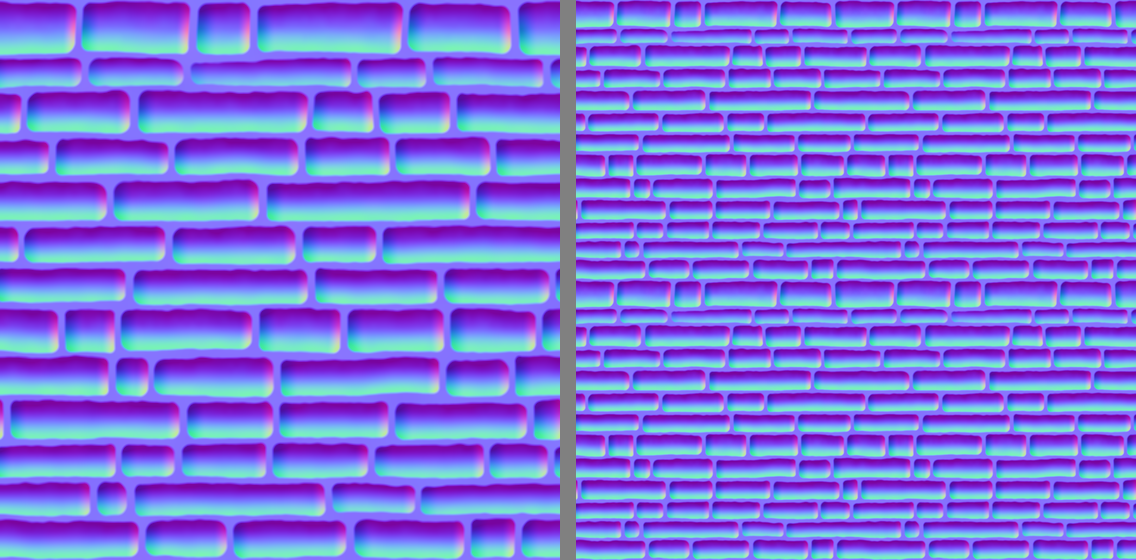
Left, the tile; right, the same tile 2 across and 2 down.
This texture map is drawn by a Shadertoy shader. Its source:

```glsl
// Tangent-space normal map of a worn brick wall: thirteen uneven courses of
// rounded bricks with hashed lengths. Distances to the four edges of a brick
// give the tilt of its surface; all noise and joints wrap, so the map tiles.

const int ROWS = 13;
// Course boundaries from the top down, and bricks in each course.
const float EDGES[14] = float[14](0.0, 0.1, 0.159, 0.242, 0.318, 0.398, 0.475,
                                  0.547, 0.634, 0.712, 0.789, 0.858, 0.925, 1.0);
const float COUNTS[13] = float[13](5.0, 5.0, 5.0, 5.0, 3.0, 4.0, 4.0,
                                   6.0, 5.0, 5.0, 6.0, 4.0, 5.0);

float hash(vec2 p, float seed) {
    vec3 q = fract(vec3(p.xyx) * vec3(0.1031, 0.1030, 0.0973) + seed * 0.1731);
    q += dot(q, q.yzx + 33.33);
    return fract((q.x + q.y) * q.z);
}

// Value noise in -1..1 that wraps after the given number of cells.
float wrapNoise(vec2 uv, vec2 cells, float seed) {
    vec2 p = uv * cells, i = floor(p), f = fract(p);
    f = f * f * (3.0 - 2.0 * f);
    vec2 a = mod(i, cells), b = mod(i + 1.0, cells);
    float low = mix(hash(a, seed), hash(vec2(b.x, a.y), seed), f.x);
    float high = mix(hash(vec2(a.x, b.y), seed), hash(b, seed), f.x);
    return 2.0 * mix(low, high, f.y) - 1.0;
}

// One at an edge, easing to zero at the given depth inside it.
float bevel(float depth, float flatPart, float width) {
    return 1.0 - smoothstep(flatPart, width, depth);
}

// Joint between two bricks, in units of the mean brick length.
float joint(float k, float count, float row) {
    return k + 0.78 * hash(vec2(mod(k, count), row), 5.0);
}

// Rounded-box distance from the depths inside the nearest side and bed.
float roundedBox(vec2 depth, float radius) {
    vec2 q = radius - depth;
    return length(max(q, 0.0)) + min(max(q.x, q.y), 0.0) - radius;
}

// Inset of an edge that slants from one end of the brick to the other.
float slantedInset(vec2 id, float along, float seed) {
    float a = hash(id, seed), b = hash(id, seed + 1.0);
    return 0.0042 + 0.006 * mix(a * a * a, b * b * b, along);
}

vec3 wallNormal(vec2 uv) {
    // Bend the courses gently.
    vec2 warp = vec2(wrapNoise(uv, vec2(12.0), 1.0), wrapNoise(uv, vec2(14.0), 2.0));
    vec2 p = uv + warp * vec2(0.0035, 0.0025);
    float down = fract(1.0 - p.y);

    // Find the course.
    int row = 0;
    for (int i = 1; i < ROWS; i++) {
        if (down >= EDGES[i]) row = i;
    }
    float rowId = float(row), count = COUNTS[row];

    // Find the brick within it.
    float u = (p.x + hash(vec2(rowId, 3.0), 9.0)) * count;
    float k = floor(u);
    if (u < joint(k, count, rowId)) k -= 1.0;
    float start = joint(k, count, rowId), end = joint(k + 1.0, count, rowId);
    float along = (u - start) / (end - start);
    vec2 id = vec2(mod(k, count), rowId);

    // Depth inside each edge, chipped by finer noise.
    float chip = 0.0018 * wrapNoise(uv, vec2(44.0, 24.0), 3.0)
               + 0.0008 * wrapNoise(uv, vec2(90.0, 60.0), 4.0);
    float left = (u - start) / count - 0.0045 - 0.003 * hash(id, 11.0);
    float right = (end - u) / count - 0.0045 - 0.003 * hash(id, 12.0);
    float top = down - EDGES[row] - slantedInset(id, along, 13.0) + chip;
    float bottom = EDGES[row + 1] - down - slantedInset(id, along, 15.0) + 0.6 * chip;
    float radius = mix(0.010, 0.020, hash(id, 17.0));
    float edge = roundedBox(vec2(min(left, right), min(top, bottom)), radius);
    float brick = 1.0 - smoothstep(-0.0035, 0.0032, edge);

    // Tilt: long slopes to the beds, short ones to the joints.
    float topSlope = bevel(top, 0.002, 0.061);
    float bottomSlope = bevel(bottom, 0.004, 0.049);
    float sideSlope = 0.98 * bevel(right, 0.002, 0.024) - 0.85 * bevel(left, 0.002, 0.034);
    vec2 tilt = vec2(sideSlope * (1.0 - 0.65 * topSlope) * (1.0 - 0.4 * bottomSlope),
                     0.88 * bottomSlope - 0.98 * topSlope);
    tilt += 0.035 * vec2(wrapNoise(uv, vec2(30.0), 6.0), wrapNoise(uv, vec2(36.0), 7.0));
    tilt.x -= 0.04;

    // Nearly flat mortar between the bricks.
    vec2 mortar = vec2(0.06, -0.10) + 0.04 * warp;
    tilt = mix(mortar, tilt, brick);
    tilt *= min(1.0, 0.97 / max(length(tilt), 0.001));
    return vec3(tilt, sqrt(1.0 - dot(tilt, tilt)));
}

void mainImage(out vec4 fragColor, in vec2 fragCoord) {
    vec2 uv = fragCoord / iResolution.xy;
    fragColor = vec4(0.5 + 0.5 * wallNormal(uv), 1.0);
}
```
